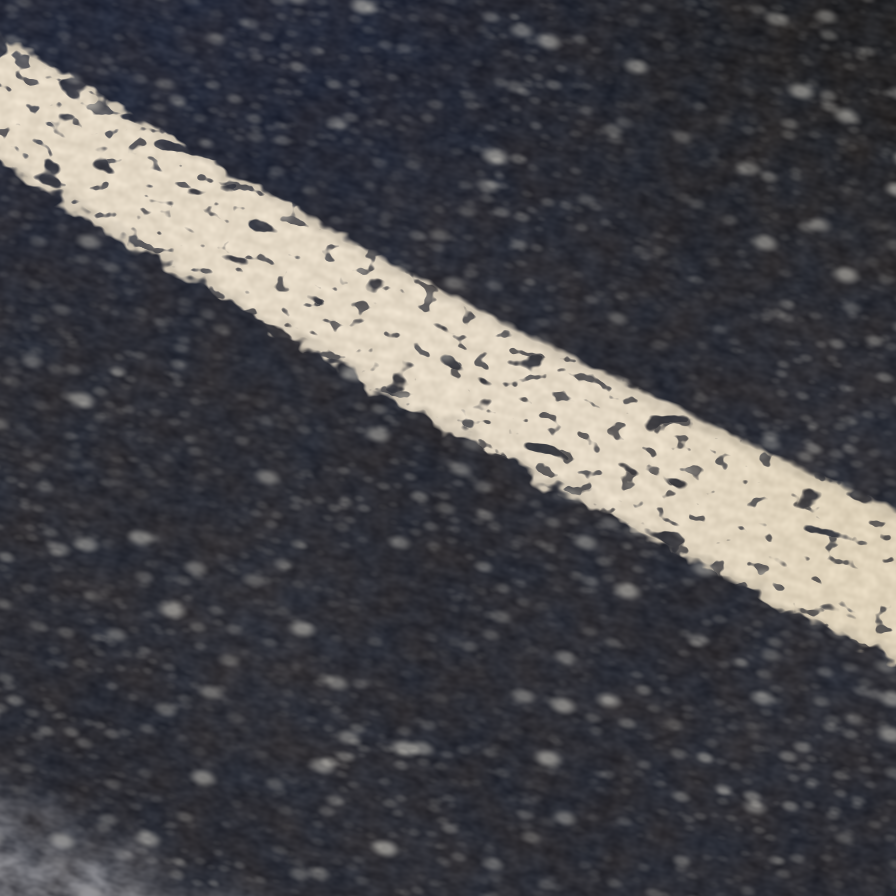
Give the GLSL for this texture, as a WebGL 1 fragment shader.

```glsl
precision highp float;

uniform vec2 u_resolution;

#define ASPHALT vec3(0.178, 0.181, 0.208)
#define PAINT vec3(0.895, 0.850, 0.775)
#define PALE_STONE vec3(0.74, 0.73, 0.70)
#define GRAIN_TILT -0.22
#define GRAIN_CONTRAST 0.075
#define EDGE_ROUGHNESS 0.011
#define EDGE_BLUR 0.0032
#define CHIP_LEVEL 0.36
#define SPECK_STRENGTH 0.85

vec2 hash2(vec2 p) {
  vec3 q = fract(vec3(p.xyx) * vec3(0.1031, 0.1030, 0.0973));
  q += dot(q, q.yzx + 33.33);
  return fract((q.xx + q.yz) * q.zy);
}

float cornerSlope(vec2 cell, vec2 offset) {
  float angle = 6.28318 * hash2(cell).x;
  return dot(vec2(cos(angle), sin(angle)), offset);
}

float gradientNoise(vec2 p) {
  vec2 i = floor(p), f = fract(p);
  vec2 u = f * f * f * (f * (f * 6.0 - 15.0) + 10.0);
  vec2 e = vec2(1.0, 0.0);
  float low = mix(cornerSlope(i, f), cornerSlope(i + e, f - e), u.x);
  float high = mix(cornerSlope(i + e.yx, f - e.yx), cornerSlope(i + e.xx, f - e.xx), u.x);
  return 1.4 * mix(low, high, u.y);
}

vec2 rotate(vec2 p, float a) {
  float c = cos(a), s = sin(a);
  return vec2(c * p.x + s * p.y, c * p.y - s * p.x);
}

// Soft elongated stones, one candidate in each jittered cell
float specks(vec2 p, float cells, float radius, float density) {
  vec2 q = p * cells;
  vec2 base = floor(q);
  float sum = 0.0;
  for (int y = -1; y <= 1; y++) {
    for (int x = -1; x <= 1; x++) {
      vec2 cell = base + vec2(float(x), float(y));
      vec2 center = cell + 0.15 + 0.7 * hash2(cell + 17.0);
      vec2 trait = hash2(cell + 71.0);
      float size = radius * mix(0.55, 1.0, trait.y);
      float d = length((q - center) * vec2(0.6, 1.0));
      float present = step(trait.x, density);
      float brightness = mix(0.3, 1.0, trait.y * trait.y);
      sum += present * brightness * (1.0 - smoothstep(size * 0.2, size, d));
    }
  }
  return min(sum, 1.0);
}

vec3 asphalt(vec2 p, vec2 g) {
  float grain = gradientNoise(g * vec2(48.0, 85.0)) + 0.6 * gradientNoise(g * vec2(110.0, 170.0) + 9.0);
  float broad = gradientNoise(p * 5.0 + 3.0);
  vec3 color = ASPHALT + GRAIN_CONTRAST * 0.55 * grain + 0.014 * broad;

  // Cool upper left, warm dark upper right
  float top = smoothstep(0.5, 1.0, p.y);
  color += top * mix(vec3(-0.025, -0.012, 0.018), vec3(-0.030, -0.035, -0.055), smoothstep(0.3, 1.0, p.x));
  color += vec3(0.018, 0.004, -0.012) * gradientNoise(g * 24.0 + 40.0);

  // Scattered stones
  float cluster = 0.65 + 0.6 * gradientNoise(p * 6.0 + 21.0);
  float stones = 0.75 * specks(g, 24.0, 0.30, 0.26);
  stones += 0.55 * specks(g + 4.3, 46.0, 0.40, 0.28) * cluster;
  stones += 0.28 * specks(g + 8.7, 75.0, 0.48, 0.32) * cluster;
  color = mix(color, PALE_STONE, clamp(stones * SPECK_STRENGTH, 0.0, 0.9));

  // Worn pale corner
  float reach = p.y + 0.48 * p.x + 0.035 * gradientNoise(p * 13.0);
  float worn = 1.0 - smoothstep(0.035, 0.165, reach);
  float mottling = clamp(0.62 + 0.45 * gradientNoise(g * vec2(26.0, 42.0) + 5.0) + 0.2 * grain, 0.0, 1.0);
  return mix(color, vec3(0.58, 0.58, 0.60), worn * mottling);
}

// Positive inside the gently sagging stripe
float stripeDepth(vec2 p, vec2 g) {
  float sag = p.x * (1.0 - p.x);
  float upper = 0.962 - 0.531 * p.x - 0.092 * sag;
  float lower = 0.818 - 0.558 * p.x - 0.070 * sag;
  float ragged = gradientNoise(g * vec2(34.0, 48.0)) + 0.5 * gradientNoise(g * vec2(80.0, 115.0));
  float upperRough = mix(0.9, 0.35, smoothstep(0.2, 0.5, p.x));
  float above = (upper - p.y) * 0.86 + EDGE_ROUGHNESS * upperRough * ragged;
  float below = (p.y - lower) * 0.87 + EDGE_ROUGHNESS * ragged;
  return min(above, below);
}

float chips(vec2 p, vec2 g, float depth) {
  float midline = 0.89 - 0.545 * p.x - 0.081 * p.x * (1.0 - p.x);
  float side = p.y - midline;
  float wear = 0.10 * (1.0 - smoothstep(0.0, 0.035, depth));
  wear += 0.12 * smoothstep(-0.03, 0.06, side) * (1.0 - smoothstep(0.15, 0.35, p.x));
  wear += 0.14 * exp(-dot((p - vec2(0.66, 0.49)) * vec2(6.0, 14.0), (p - vec2(0.66, 0.49)) * vec2(6.0, 14.0)));
  float small = gradientNoise(g * vec2(42.0, 80.0) + 13.0) + 0.25 * gradientNoise(g * 130.0);
  float large = gradientNoise(g * vec2(21.0, 46.0) + 31.0) + 0.25 * small;
  float level = CHIP_LEVEL - wear;
  return max(0.8 * smoothstep(level + 0.06, level + 0.28, small), smoothstep(level + 0.17, level + 0.33, large));
}

void main() {
  vec2 p = gl_FragCoord.xy / u_resolution;
  vec2 g = rotate(p, GRAIN_TILT);
  float blur = max(EDGE_BLUR, 0.75 / min(u_resolution.x, u_resolution.y));

  float depth = stripeDepth(p, g);
  float coverage = smoothstep(-blur, blur, depth) * (1.0 - 0.92 * chips(p, g, depth));

  float relief = gradientNoise(g * vec2(50.0, 95.0) + 60.0) + 0.5 * gradientNoise(g * 140.0);
  vec3 paint = PAINT + 0.045 * relief - vec3(0.02, 0.025, 0.045) * smoothstep(0.6, 1.0, p.x);
  paint *= mix(0.9, 1.0, smoothstep(0.0, 0.016, depth));

  gl_FragColor = vec4(mix(asphalt(p, g), paint, coverage), 1.0);
}
```
